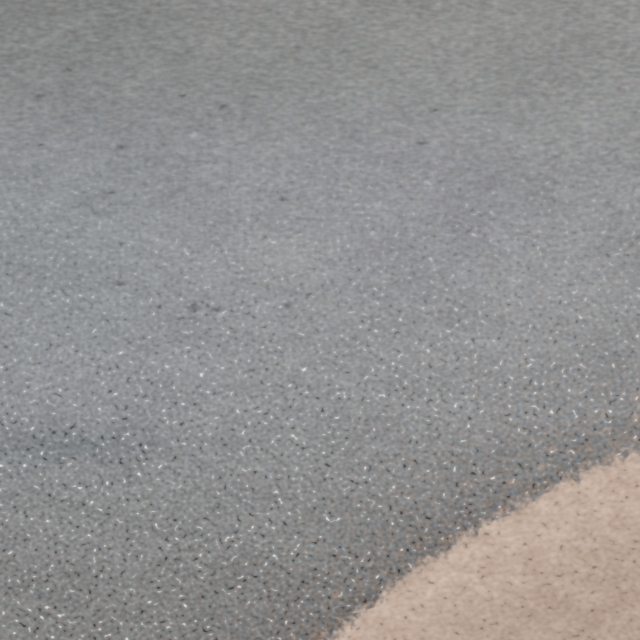
Reproduce this texture procedurally as a three.js fragment shader.

```glsl
// Worn grey asphalt with fine continuous grain, meeting a pale sandy verge at the lower right.
varying vec2 vUv;

float hash(vec2 p) {
  return fract(sin(dot(p, vec2(127.1, 311.7))) * 43758.55);
}

vec2 gradient(vec2 cell) {
  float angle = 6.2832 * hash(cell);
  return vec2(cos(angle), sin(angle));
}

// Gradient noise, roughly -0.7 to 0.7
float noise(vec2 p) {
  vec2 i = floor(p), f = fract(p);
  vec2 u = f * f * f * (f * (f * 6.0 - 15.0) + 10.0);
  vec2 e = vec2(1.0, 0.0);
  return mix(
    mix(dot(gradient(i), f), dot(gradient(i + e.xy), f - e.xy), u.x),
    mix(dot(gradient(i + e.yx), f - e.yx), dot(gradient(i + e.xx), f - e.xx), u.x),
    u.y);
}

// Octaves turned against each other, so that no lattice shows
float fbm(vec2 p) {
  float sum = 0.0, amplitude = 0.6;
  for (int i = 0; i < 4; i++) {
    p = mat2(0.8, 0.6, -0.6, 0.8) * p + 17.3;
    sum += amplitude * noise(p);
    p *= 1.9;
    amplitude *= 0.6;
  }
  return sum;
}

// Stone grain: two turned layers of similar size
float grain(vec2 p) {
  return noise(mat2(0.8, 0.6, -0.6, 0.8) * p)
    + 0.8 * noise(mat2(0.94, -0.34, 0.34, 0.94) * p * 1.45 + 43.0);
}

// Soft elliptical patch, 1 at its centre
float patchAt(vec2 p, vec2 centre, vec2 radius) {
  vec2 d = (p - centre) / radius;
  return exp(-dot(d, d));
}

vec3 asphalt(vec2 p, float toVerge) {
  // Broad light and tint
  vec3 color = mix(vec3(0.515, 0.513, 0.51), vec3(0.58, 0.583, 0.587), smoothstep(0.0, 0.45, p.y));
  color = mix(color, vec3(0.56, 0.562, 0.557), smoothstep(0.65, 1.0, p.y));
  color -= 0.05 * patchAt(p, vec2(0.0, 1.0), vec2(0.4, 0.2));
  color += vec3(-0.012, 0.0, 0.008) * patchAt(p, vec2(0.1, 0.6), vec2(0.3, 0.3));
  color += vec3(0.0, -0.002, 0.01) * patchAt(p, vec2(0.6, 0.68), vec2(0.22, 0.14));
  color += vec3(0.025, 0.025, 0.018) * patchAt(p, vec2(0.45, 0.61), vec2(0.1, 0.06));
  color += 0.02 * patchAt(p, vec2(0.84, 0.53), vec2(0.12, 0.06));

  // Ragged dark stain at the left
  vec2 frayed = p + 0.035 * vec2(fbm(p * 18.0), fbm(p * 24.0 + 5.0));
  color -= vec3(0.07, 0.06, 0.055) * patchAt(frayed, vec2(0.08, 0.3), vec2(0.15, 0.035));

  // Darker, browner band beside the verge
  float band = exp(-max(toVerge, 0.0) / 0.1);
  color -= vec3(0.06, 0.075, 0.085) * band;

  // Mottling in streaks, then grain that is finer and calmer towards the top
  float near = 1.0 - smoothstep(0.1, 0.95, p.y);
  color += 0.04 * fbm(p * vec2(6.0, 13.0));
  color += 0.05 * fbm(p * vec2(24.0, 58.0) + 7.0);
  color += mix(0.05, 0.01, near) * grain(p * vec2(60.0, 135.0));
  float stones = grain(p * vec2(105.0, 120.0));
  color += mix(0.025, 0.105, near) * stones;

  // Only the brightest and darkest stones stand out
  color += 0.22 * near * smoothstep(0.38, 0.9, stones);
  color -= 0.15 * near * smoothstep(0.38, 0.9, -stones);

  // Warm and cool stones
  color += vec3(0.06, 0.0, -0.05) * fbm(p * 70.0 + 9.0) * (0.3 + band);
  color += vec3(0.18, 0.1, 0.05) * band * smoothstep(0.22, 0.6, noise(p * 62.0 + 57.0));
  return color;
}

// Larger chips: faint dark flecks over the upper left, every fifth one pale
vec3 addChips(vec3 color, vec2 p) {
  vec2 warped = p + 0.004 * vec2(noise(p * 110.0), noise(p * 110.0 + 31.0));
  for (int i = 0; i < 20; i++) {
    float id = float(i);
    vec2 centre = vec2(0.02 + 0.7 * hash(vec2(id, 2.3)), 0.5 + 0.42 * hash(vec2(id, 7.9)));
    bool pale = mod(id, 5.0) > 3.5;
    centre -= pale ? vec2(0.0, 0.1) : vec2(0.0);
    vec2 d = warped - centre;
    d.y -= 0.15 * d.x;
    float size = 0.5 + 0.6 * hash(vec2(id, 5.1));
    float mask = exp(-dot(d, d * vec2(1.0, 4.0)) / (0.00006 * size));
    color = mix(color, pale ? vec3(0.74) : vec3(0.36, 0.36, 0.37), mask * (pale ? 0.6 : 0.65));
  }
  return color;
}

vec3 sand(vec2 p, float depth) {
  vec3 color = mix(vec3(0.76, 0.68, 0.625), vec3(0.705, 0.625, 0.57), smoothstep(0.03, 0.2, depth));
  color += vec3(0.08, 0.085, 0.085) * fbm(p * vec2(24.0, 36.0));
  float grit = grain(p * vec2(85.0, 110.0) + 13.0);
  return color + 0.055 * grit - 0.1 * smoothstep(0.4, 0.9, -grit);
}

void main() {
  // Height above the curved, crumbling edge of the sand
  float along = vUv.x - 0.508;
  float toVerge = vUv.y - (0.85 * along - 0.5 * along * along);
  float ragged = toVerge + 0.022 * fbm(vUv * 38.0) + 0.012 * grain(vUv * 100.0);

  vec3 road = addChips(asphalt(vUv, toVerge), vUv);
  vec3 color = mix(sand(vUv, -toVerge), road, smoothstep(-0.015, 0.014, ragged));
  gl_FragColor = vec4(color, 1.0);
}
```
